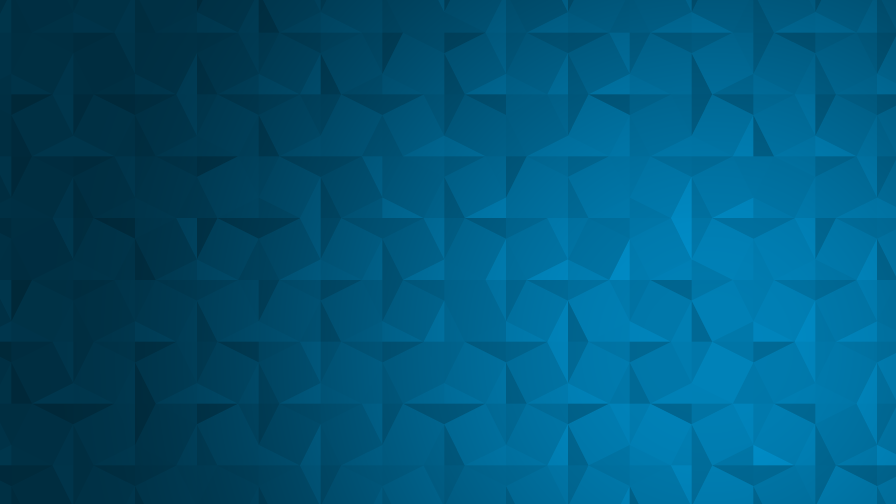
Give the GLSL for this background, as a Shadertoy shader.

```glsl
// A faceted blue wall: thin diamonds, lying and standing in turn on a square
// lattice, leave tilted squares between them. Each facet gets its own shade
// over a soft radial glow at the lower right.

// Lengths are in canvas heights, diamond reaches in lattice cells.
const float CELL = 0.1227;
const vec2 LATTICE_ORIGIN = vec2(0.0225, 0.0764);
const float LONG_REACH = 0.667;
const float SHORT_REACH = 0.333;

const vec2 GLOW_CENTER = vec2(1.41, 0.31);
const float GLOW_INNER = 0.08;
const float GLOW_OUTER = 1.32;
const float GLOW_BRIGHT = 0.69;
const float GLOW_DARK = 0.265;
const vec3 TINT = vec3(0.0, 0.705, 1.0);

const float LIT_SIDE = 0.05;      // upper and left diamond sides
const float SHADED_SIDE = -0.09;  // lower and right diamond sides
const float DIAMOND_VARIATION = 0.09;
const float SQUARE_VARIATION = 0.05;
const int SAMPLES = 3;            // per axis, for smooth edges

float hash(vec2 p) {
    return fract(sin(dot(p, vec2(127.1, 311.7))) * 43758.5453);
}

float signedHash(vec2 p) {
    return 2.0 * hash(p) - 1.0;
}

// Relative brightness of the facet that holds p.
float facetShade(vec2 p) {
    vec2 lattice = (p - LATTICE_ORIGIN) / CELL;
    vec2 cell = floor(lattice);
    vec2 local = lattice - cell;
    float shade = SQUARE_VARIATION * signedHash(cell + 0.5);

    // A quarter diamond sits at each corner of the cell.
    for (int i = 0; i < 4; i++) {
        vec2 corner = vec2(i % 2, i / 2);
        vec2 offset = local - corner;
        vec2 node = cell + corner;
        bool lying = mod(node.x + node.y, 2.0) < 0.5;
        vec2 reach = lying ? vec2(LONG_REACH, SHORT_REACH)
                           : vec2(SHORT_REACH, LONG_REACH);
        if (dot(abs(offset), 1.0 / reach) < 1.0) {
            bool lit = lying ? offset.y > 0.0 : offset.x < 0.0;
            float variation = signedHash(2.0 * cell + corner + 31.0);
            shade = (lit ? LIT_SIDE : SHADED_SIDE) + DIAMOND_VARIATION * variation;
        }
    }
    return 1.0 + shade;
}

float glow(vec2 p) {
    float falloff = smoothstep(GLOW_INNER, GLOW_OUTER, distance(p, GLOW_CENTER));
    return mix(GLOW_BRIGHT, GLOW_DARK, falloff);
}

void mainImage(out vec4 fragColor, in vec2 fragCoord) {
    // Average a small grid of samples inside the pixel.
    float shade = 0.0;
    for (int y = 0; y < SAMPLES; y++) {
        for (int x = 0; x < SAMPLES; x++) {
            vec2 jitter = (vec2(x, y) + 0.5) / float(SAMPLES) - 0.5;
            shade += facetShade((fragCoord + jitter) / iResolution.y);
        }
    }
    shade /= float(SAMPLES * SAMPLES);

    fragColor = vec4(TINT * glow(fragCoord / iResolution.y) * shade, 1.0);
}
```
